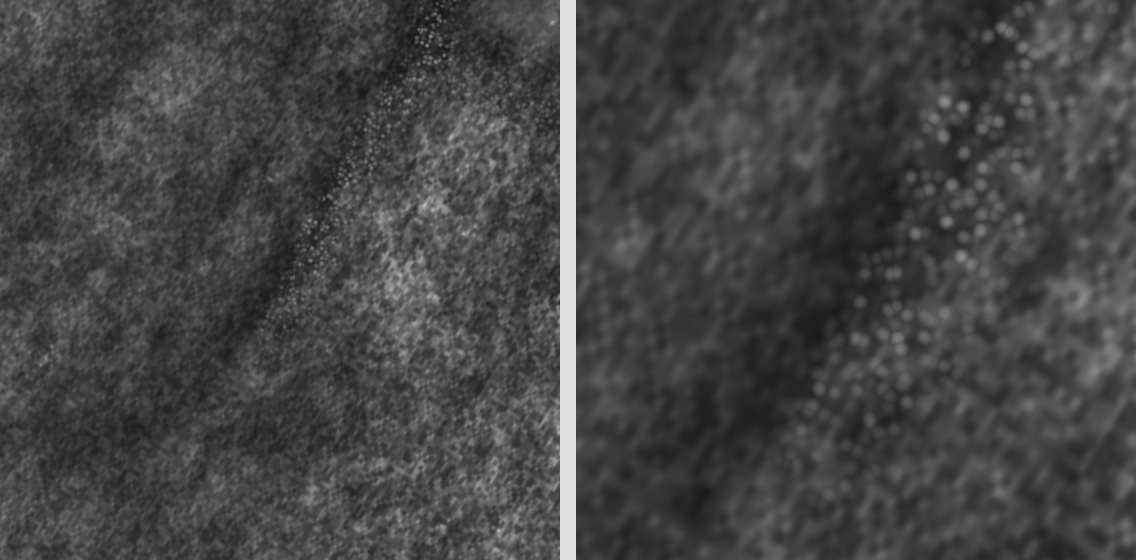
Left: the whole. Right: its middle third, enlarged.
This texture is drawn by a WebGL 1 fragment shader. Its source:

```glsl
precision highp float;
// Grey weathered ground in raking light: fine slanted grain over soft mottling,
// a dark diagonal furrow with glinting grit, a shaded hollow and pale outcrops.
// Tone is summed as log exposure; grit and outcrops come from cellular noise.
uniform vec2 u_resolution;

#define BASE_TONE 0.262
#define SLANT 1.02          // grain direction in radians
#define GRAIN_SCALE 175.0
#define GRAIN_DEPTH 0.31
#define MOTTLE_SCALE 27.0
#define MOTTLE_DEPTH 0.48
#define DRIFT_DEPTH 0.36
#define FURROW_DEPTH 0.46
#define GRIT_SCALE 125.0
#define GRIT_GAIN 0.27
#define OUTCROP_SCALE 4.6
#define OUTCROP_CHANCE 0.42

vec2 hash2(vec2 cell) {
  vec3 q = fract(cell.xyx * vec3(0.1031, 0.1030, 0.0973));
  q += dot(q, q.yzx + 33.33);
  return fract((q.xx + q.yz) * q.zy);
}

// Smooth value noise in -1..1
float noise(vec2 p) {
  vec2 i = floor(p), f = fract(p);
  f = f * f * (3.0 - 2.0 * f);
  float low = mix(hash2(i).x, hash2(i + vec2(1.0, 0.0)).x, f.x);
  float high = mix(hash2(i + vec2(0.0, 1.0)).x, hash2(i + 1.0).x, f.x);
  return 2.0 * mix(low, high, f.y) - 1.0;
}

float fbm(vec2 p) {
  float sum = 0.0, amp = 0.5;
  for (int i = 0; i < 4; i++) {
    sum += amp * noise(p);
    p = mat2(1.6, 1.2, -1.2, 1.6) * p + 17.3;
    amp *= 0.5;
  }
  return sum;
}

float bell(float x) { return exp(-x * x); }

// Cellular glints: one soft bright point per cell, of varied strength
float grit(vec2 p) {
  vec2 i = floor(p);
  float glint = 0.0;
  for (int y = -1; y <= 1; y++)
    for (int x = -1; x <= 1; x++) {
      vec2 cell = i + vec2(float(x), float(y));
      vec2 rnd = hash2(cell);
      float strength = hash2(cell + 71.0).x;
      float dist = length(cell + rnd - p);
      glint = max(glint, strength * strength * smoothstep(0.75, 0.1, dist));
    }
  return glint;
}

// Scattered outcrops: x = pale patch, y = shade lying above it
vec2 outcrops(vec2 p) {
  vec2 i = floor(p), sum = vec2(0.0);
  for (int y = -1; y <= 1; y++)
    for (int x = -1; x <= 1; x++) {
      vec2 cell = i + vec2(float(x), float(y));
      vec2 rnd = hash2(cell + 5.0), kind = hash2(cell + 133.0);
      float present = step(kind.x, OUTCROP_CHANCE);
      float size = mix(0.05, 0.16, kind.y);
      vec2 d = (p - cell - rnd) / size;
      d.x -= 0.4 * d.y;
      float power = present * mix(0.35, 1.0, rnd.x * rnd.x);
      sum.x += power * bell(length(d));
      sum.y += power * bell(length(d - vec2(-0.2, 1.5)));
    }
  return sum;
}

void main() {
  vec2 p = gl_FragCoord.xy / u_resolution.y;
  vec2 dir = vec2(cos(SLANT), sin(SLANT));
  vec2 q = vec2(dot(p, dir), dot(p, vec2(dir.y, -dir.x)));  // along, across
  float drift = fbm(q * vec2(3.5, 6.0) + 8.0);
  float mottle = fbm(q * vec2(0.6, 1.0) * MOTTLE_SCALE + 31.0);

  // Furrow: smooth dark left flank, gritty right flank
  float side = p.x - 0.43 - 0.48 * (p.y - 0.39) + 0.04 * drift + 0.02 * mottle;
  float reach = smoothstep(0.3, 0.5, p.y);
  float flank = reach * bell((side - 0.005) / 0.042);
  float gritty = reach * smoothstep(0.0, 0.04, side) * smoothstep(0.14, 0.06, side);

  // Hollow in the upper right, with grit on its lower lip and haze above
  float rise = p.y - 0.87 - 0.4 * (1.0 - p.x) + 0.06 * drift;
  float east = smoothstep(0.68, 0.82, p.x);
  float hollow = east * bell(rise / 0.05);
  float lip = east * bell((rise + 0.075) / 0.05);
  float haze = east * smoothstep(0.0, 0.08, rise);

  // Grain, rougher on the lit right side and calm within the haze
  float rough = mix(0.85, 1.1, smoothstep(0.4, 0.7, p.x)) * (1.0 - 0.6 * haze);
  vec2 g = q * vec2(0.75, 1.0) * GRAIN_SCALE;
  float grain = noise(g) + 0.7 * noise(g * 0.53 + 90.0);

  vec2 rock = outcrops(p * OUTCROP_SCALE + 0.03 * mottle);
  float corner = bell(length(p - vec2(0.0, 0.02)) / 0.16);
  float basin = bell(length((p - vec2(0.38, 0.25)) * vec2(1.0, 1.4)) / 0.22);

  float exposure = DRIFT_DEPTH * drift + MOTTLE_DEPTH * mottle * (1.0 - 0.5 * haze);
  exposure += GRAIN_DEPTH * rough * grain;
  exposure += 0.15 * smoothstep(0.5, 0.72, p.x) + 0.4 * corner - 0.13 * basin;
  exposure -= FURROW_DEPTH * (flank + 0.35 * gritty + 0.75 * hollow + 0.45 * lip);
  exposure -= 0.4 * rock.y;

  float glint = grit(p * GRIT_SCALE);
  float ragged = clamp(0.3 + 0.5 * grain + 1.2 * mottle, 0.0, 1.0);
  float tone = BASE_TONE * exp(exposure);
  tone += GRIT_GAIN * glint * (gritty + 0.7 * lip + 0.4 * rock.y);
  tone += rock.x * (0.32 * ragged + 0.25 * glint);
  gl_FragColor = vec4(vec3(clamp(tone, 0.08, 0.95)), 1.0);
}
```
